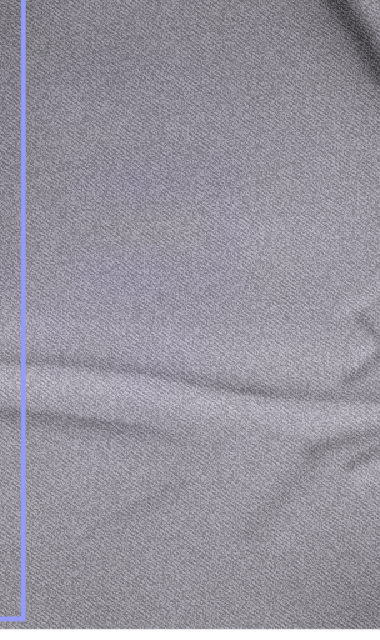
Give the GLSL for this texture, as a WebGL 1 fragment shader.

```glsl
precision highp float;
// Creased grey twill cloth with a thin blue frame line and a white lower margin.

uniform vec2 u_resolution;

#define CLOTH_TINT vec3(1.0, 0.983, 1.035)
#define LINE_COLOR vec3(0.58, 0.61, 0.97)
#define LINE_X 0.0365
#define LINE_Y 0.967
#define LINE_HALF_WIDTH 0.0037
#define MARGIN_Y 0.983
#define TWILL_FREQ 150.0
#define TWILL_DEPTH 0.045
#define GRAIN_CELLS 512.0
#define GRAIN_DEPTH 0.17

float hash(vec2 p) {
  vec3 q = fract(vec3(p.xyx) * 0.1031);
  q += dot(q, q.yzx + 33.33);
  return fract((q.x + q.y) * q.z);
}

float noise(vec2 p) {
  vec2 i = floor(p), f = fract(p);
  f = f * f * (3.0 - 2.0 * f);
  return mix(mix(hash(i), hash(i + vec2(1.0, 0.0)), f.x),
             mix(hash(i + vec2(0.0, 1.0)), hash(i + vec2(1.0, 1.0)), f.x), f.y);
}

float bell(float d, float width) {
  return exp(-d * d / (width * width));
}

float crease(vec2 p, vec2 a, vec2 b, float width) {
  vec2 ab = b - a;
  float t = clamp(dot(p - a, ab) / dot(ab, ab), 0.0, 1.0);
  return bell(length(p - a - ab * t), width);
}

// Broad light over the cloth; y runs downward from the top edge.
float softLight(vec2 p) {
  float light = mix(0.525, 0.605, smoothstep(0.0, 0.5, p.y));
  light -= 0.035 * smoothstep(0.68, 1.0, p.y);
  light -= 0.035 * (1.0 - smoothstep(0.0, 0.13, p.x)) * (1.0 - smoothstep(0.35, 0.56, p.y));
  light += 0.025 * bell(length((p - vec2(0.47, 0.33)) * vec2(1.0, 0.7)), 0.16);
  light -= 0.06 * bell(length(p - vec2(0.594, 1.0)), 0.12);
  return light + 0.03 * (noise(p * vec2(7.0, 11.0)) - 0.5);
}

// Two long folds across the middle, with a lit ridge between them.
float longFolds(vec2 p) {
  float wobble = 0.006 * (noise(p * vec2(18.0, 4.0)) - 0.5);
  float upper = p.y - 0.567 - 0.03 * p.x - 0.04 * smoothstep(0.08, 0.5, p.x) + wobble;
  float lower = p.y - 0.643 - 0.07 * p.x - 0.25 * p.x * p.x + wobble;
  float upperWidth = upper < 0.0 ? 0.014 : 0.006;
  float lowerWidth = lower < 0.0 ? 0.007 : 0.022;
  float lowerFade = 1.0 - smoothstep(0.14, 0.36, p.x);
  float knot = bell(p.x - 0.39, 0.035);
  float light = -(0.075 + 0.05 * knot) * bell(upper, upperWidth);
  light += 0.065 * bell(upper - 0.03, 0.026);
  light += 0.025 * bell(upper + 0.055, 0.03);
  return light - 0.10 * lowerFade * bell(lower, lowerWidth);
}

// Short wrinkles along the right edge and the dark fold in the top corner.
float sideFolds(vec2 p) {
  p += 0.008 * (vec2(noise(p * 24.0), noise(p * 24.0 + 40.0)) - 0.5);
  float light = -0.20 * crease(p, vec2(0.52, -0.01), vec2(0.605, 0.125), 0.019);
  light -= 0.05 * crease(p, vec2(0.49, 0.0), vec2(0.594, 0.15), 0.04);
  light += 0.04 * crease(p, vec2(0.575, 0.0), vec2(0.62, 0.06), 0.018);
  light -= 0.11 * crease(p, vec2(0.545, 0.592), vec2(0.60, 0.555), 0.011);
  light -= 0.09 * crease(p, vec2(0.567, 0.495), vec2(0.594, 0.535), 0.010);
  light += 0.05 * crease(p, vec2(0.545, 0.48), vec2(0.60, 0.445), 0.016);
  light += 0.04 * crease(p, vec2(0.555, 0.57), vec2(0.575, 0.535), 0.012);
  light -= 0.09 * crease(p, vec2(0.485, 0.705), vec2(0.60, 0.668), 0.013);
  light -= 0.10 * crease(p, vec2(0.545, 0.73), vec2(0.60, 0.697), 0.010);
  light += 0.05 * crease(p, vec2(0.56, 0.752), vec2(0.60, 0.725), 0.014);
  light -= 0.045 * crease(p, vec2(0.40, 0.83), vec2(0.49, 0.72), 0.022);
  return light - 0.03 * crease(p, vec2(0.19, 0.81), vec2(0.28, 0.755), 0.016);
}

// Diagonal weave broken up by fine grain.
float weave(vec2 p) {
  float phase = (p.y - 0.7 * p.x) * TWILL_FREQ + 0.6 * noise(p * 30.0);
  float twill = sin(6.2832 * phase) * (0.6 + 0.8 * noise(p * 90.0));
  float grain = hash(floor(p * GRAIN_CELLS)) - 0.5;
  return TWILL_DEPTH * twill + GRAIN_DEPTH * grain;
}

void main() {
  float pixel = 1.0 / u_resolution.y;
  vec2 p = gl_FragCoord.xy * pixel;
  p.y = 1.0 - p.y;

  float light = softLight(p) + longFolds(p) + sideFolds(p) + weave(p);
  vec3 color = light * CLOTH_TINT;

  // Faint violet mottling, strongest left of the centre.
  float violet = bell(length(p - vec2(0.2, 0.38)), 0.28) * noise(p * 14.0);
  color += violet * vec3(0.002, -0.008, 0.035);

  // Lower right corner of a rectangular frame.
  vec2 edge = p - vec2(LINE_X, LINE_Y);
  float frame = abs(max(edge.x, edge.y)) - LINE_HALF_WIDTH;
  color = mix(color, LINE_COLOR, 1.0 - smoothstep(-pixel, pixel, frame));

  color = mix(color, vec3(1.0), smoothstep(-pixel, pixel, p.y - MARGIN_Y));
  gl_FragColor = vec4(clamp(color, 0.0, 1.0), 1.0);
}
```
